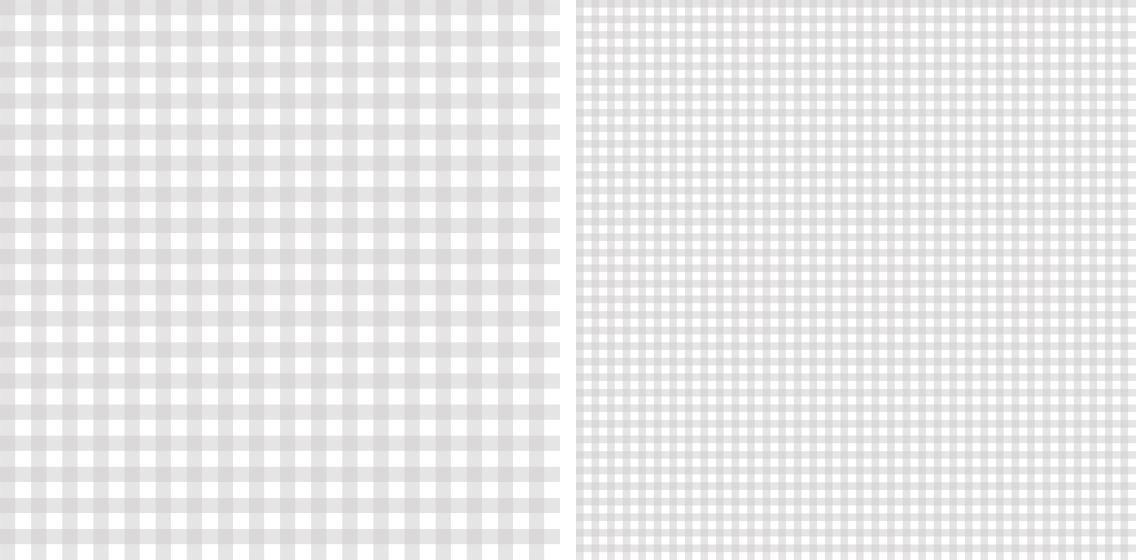
Left: one tile. Right: repeated 2 by 2.
Write a WebGL 1 fragment shader that draws this pattern.

```glsl
precision highp float;

uniform vec2 u_resolution;

// Coverage of one band per unit cell, edges softened over one pixel
float band(float t, float pixel) {
  float edge = abs(fract(t - 0.247 + 0.5) - 0.5) - 0.244;
  return 1.0 - smoothstep(-0.6 * pixel, 0.6 * pixel, edge);
}

void main() {
  const float repeats = 18.0;
  vec2 uv = gl_FragCoord.xy / u_resolution;
  vec2 pixel = repeats / u_resolution;

  // Cells run from the left and from the top
  float warp = band(uv.x * repeats, pixel.x);
  float weft = band((1.0 - uv.y) * repeats, pixel.y);

  // White cloth, pale single bands, warmer grey where they cross
  vec3 single = vec3(0.898);
  vec3 crossing = vec3(0.853, 0.846, 0.850);
  vec3 onWhite = mix(vec3(1.0), single, warp);
  vec3 onWeft = mix(single, crossing, warp);

  gl_FragColor = vec4(mix(onWhite, onWeft, weft), 1.0);
}
```
